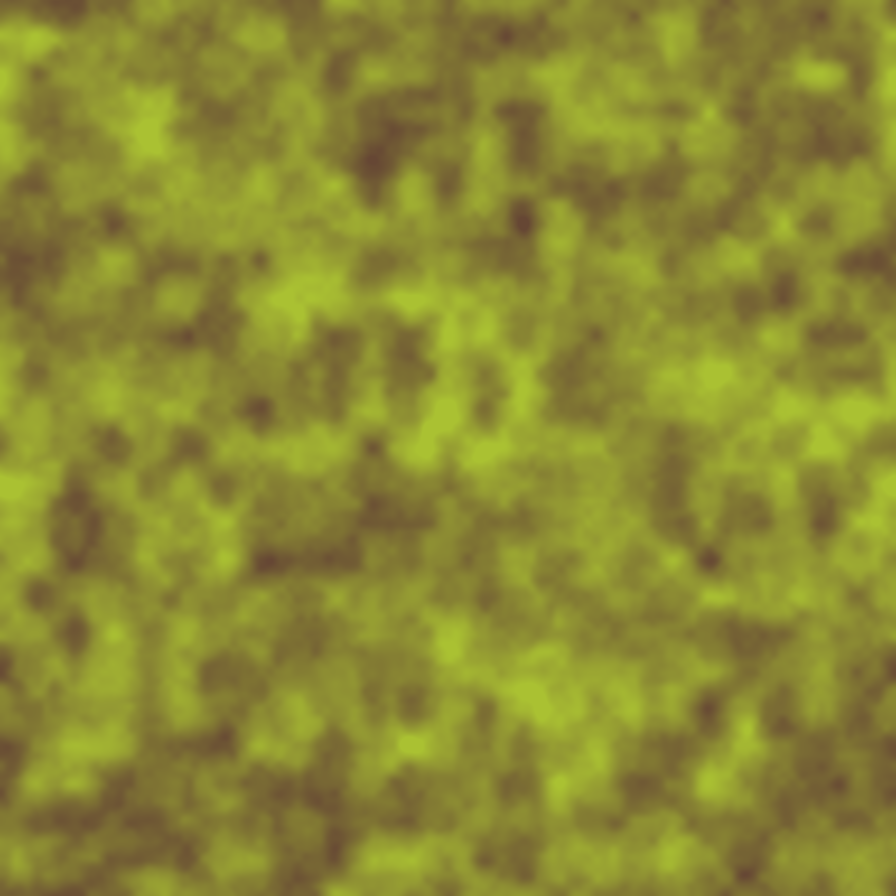
A Shadertoy shader for this texture:

```glsl
#define DARK_MOSS vec3(0.40, 0.28, 0.205)
#define LIGHT_MOSS vec3(0.665, 0.755, 0.195)
#define BLOTCH_CELLS 24
#define BALANCE 0.56
#define CONTRAST 1.2
#define WARP 0.005

// Integer hash of a lattice point, from 0 to 1
float hash(ivec2 cell, int seed) {
    uint h = uint(cell.x) * 1597334677u ^ uint(cell.y) * 3812015801u ^ uint(seed) * 2654435769u;
    h = (h ^ (h >> 16)) * 2246822519u;
    h = (h ^ (h >> 13)) * 3266489917u;
    return float((h ^ (h >> 16)) & 65535u) / 65535.0;
}

// Value noise that wraps after a whole number of cells, centred on zero
float wrapNoise(vec2 uv, int cells, int seed) {
    vec2 p = fract(uv) * float(cells);
    ivec2 a = ivec2(floor(p)) % cells;
    ivec2 b = (a + 1) % cells;
    vec2 f = fract(p);
    f = f * f * (3.0 - 2.0 * f);
    float low = mix(hash(a, seed), hash(ivec2(b.x, a.y), seed), f.x);
    float high = mix(hash(ivec2(a.x, b.y), seed), hash(b, seed), f.x);
    return mix(low, high, f.y) - 0.5;
}

// Blotches dominate, with broad drifts below and soft grain above
float mossField(vec2 uv) {
    float drift = 0.17 * wrapNoise(uv, BLOTCH_CELLS / 4, 1)
                + 0.30 * wrapNoise(uv, BLOTCH_CELLS / 2, 2);
    float blotch = 0.60 * wrapNoise(uv, BLOTCH_CELLS, 3);
    float grain = 0.25 * wrapNoise(uv, BLOTCH_CELLS * 2, 4)
                + 0.08 * wrapNoise(uv, BLOTCH_CELLS * 4, 5);
    return drift + blotch + grain;
}

void mainImage(out vec4 fragColor, in vec2 fragCoord) {
    vec2 uv = fragCoord / iResolution.xy;

    // Slight crinkle of the blotch edges
    vec2 crinkle = vec2(wrapNoise(uv, BLOTCH_CELLS * 2, 6),
                        wrapNoise(uv, BLOTCH_CELLS * 2, 7));
    float moss = BALANCE + CONTRAST * mossField(uv + WARP * crinkle);

    fragColor = vec4(mix(DARK_MOSS, LIGHT_MOSS, clamp(moss, 0.0, 1.0)), 1.0);
}
```
